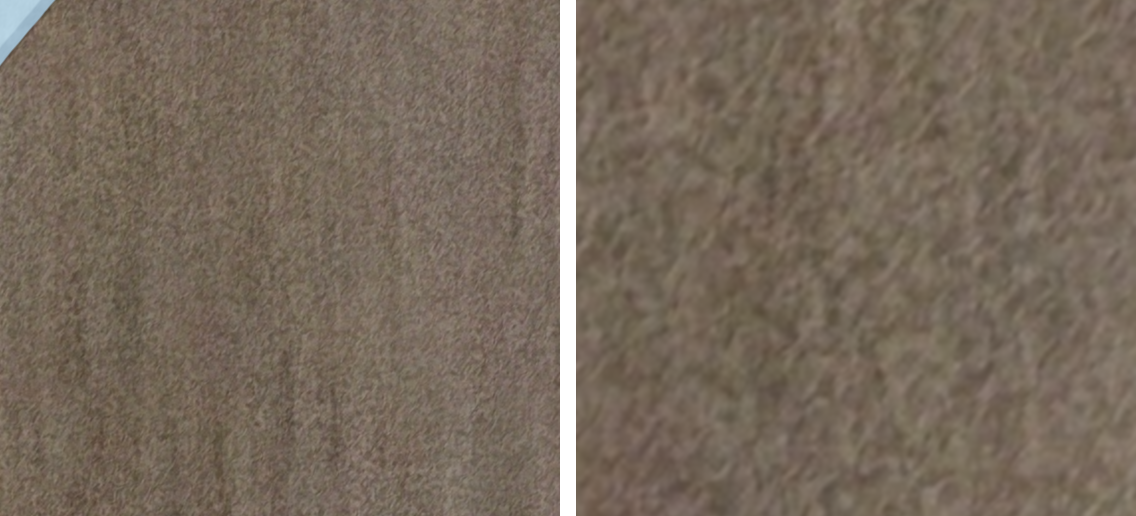
Left: the whole. Right: its middle third, enlarged.
Write a WebGL 2 fragment shader that draws this texture.

```glsl
#version 300 es
precision highp float;
// Brown wood board with vertical grain, diagonal speckle and a pale blue corner.

uniform vec2 u_resolution;
out vec4 fragColor;

float hash(vec2 cell) {
    vec3 q = fract(vec3(cell.xyx) * vec3(0.1031, 0.1030, 0.0973));
    q += dot(q, q.yzx + 33.33);
    return fract((q.x + q.y) * q.z);
}

// Value noise centred on zero, from -0.5 to 0.5
float noise(vec2 p) {
    vec2 cell = floor(p), f = fract(p);
    f = f * f * (3.0 - 2.0 * f);
    float low = mix(hash(cell), hash(cell + vec2(1, 0)), f.x);
    float high = mix(hash(cell + vec2(0, 1)), hash(cell + vec2(1, 1)), f.x);
    return mix(low, high, f.y) - 0.5;
}

// Tone of one column of staves, with soft butt joints along its length
float columnTone(float column, float y) {
    float row = y * 1.6 + hash(vec2(column, 7.0)) * 5.0;
    float joint = smoothstep(0.985, 1.0, fract(row));
    return mix(hash(vec2(column, floor(row) + 20.0)),
               hash(vec2(column, floor(row) + 21.0)), joint) - 0.5;
}

float staveTone(vec2 p) {
    float x = p.x * 17.0 + 0.4;
    float seam = smoothstep(0.88, 1.0, fract(x));
    return mix(columnTone(floor(x), p.y), columnTone(floor(x) + 1.0, p.y), seam);
}

// Short flecks leaning up to the right
float speckle(vec2 p) {
    vec2 leaning = vec2(dot(p, vec2(0.55, 0.835)), dot(p, vec2(0.835, -0.55)));
    leaning += 0.006 * vec2(noise(p * 60.0), noise(p * 60.0 + 31.0));
    return noise(leaning * vec2(115.0, 215.0) + 90.0) * 0.75
         + noise(leaning.yx * vec2(170.0, 130.0) + 340.0) * 0.4
         + noise(p * 260.0 + 170.0) * 0.3;
}

// Long fibres, with darker pores where the streaks run deep
float fibres(vec2 p) {
    float x = p.x + 0.025 * noise(p * vec2(5.0, 3.0)) + 0.006 * noise(p * 90.0);
    float fine = noise(vec2(x * 85.0, p.y * 5.0 + 11.0));
    float wide = noise(vec2(x * 32.0 + 50.0, p.y * 2.0));
    float pore = smoothstep(0.12, 0.42, noise(vec2(x * 60.0 + 200.0, p.y * 7.0)));
    float patches = smoothstep(-0.1, 0.3, noise(p * vec2(6.0, 2.5) + 60.0));
    return 0.038 * fine + 0.035 * wide - 0.05 * pore * patches;
}

void main() {
    vec2 p = gl_FragCoord.xy / u_resolution.y;
    float pixel = 1.0 / u_resolution.y;

    // Brightness of the wood, from broad shading down to flecks
    float fleck = speckle(p);
    float strength = 0.15 + 0.06 * noise(p * vec2(14.0, 9.0) + 25.0);
    float tone = 0.007 + fleck * strength + fibres(p);
    tone += 0.025 * staveTone(p + vec2(0.008 * noise(p * 80.0), 0.0));
    tone += 0.025 * noise(p * vec2(4.0, 2.5) + 5.0);
    tone += 0.018 * smoothstep(0.35, 0.85, p.x);
    tone -= 0.018 * exp(-30.0 * (p.x - 0.25) * (p.x - 0.25));
    vec3 color = vec3(0.457, 0.402, 0.350) + tone;

    // Faint colour blotches: red against green, yellow against blue
    float redness = noise(p * 70.0 + 140.0) + 0.6 * noise(p * vec2(15.0, 8.0) + 80.0);
    float blueness = noise(p * 80.0 + 260.0) + 0.6 * noise(p * vec2(9.0, 6.0) + 120.0);
    color += redness * vec3(0.020, -0.014, 0.008);
    color += blueness * vec3(-0.004, -0.003, 0.032);
    color.b += 0.010 * (smoothstep(0.3, 1.0, p.x) - 0.5);

    // Pale corner sheet with a bluer rim and a thin shadow on the wood
    float sheet = dot(p - vec2(0.0, 0.873), vec2(-0.768, 0.641));
    sheet += 0.003 * noise(p * 25.0);
    color *= 1.0 - 0.22 * smoothstep(-0.008, 0.0, sheet);
    vec3 pale = mix(vec3(0.62, 0.73, 0.80), vec3(0.71, 0.82, 0.88),
                    smoothstep(0.018, 0.024, sheet));
    pale += 0.03 * noise(p * 45.0) + 0.02 * fleck;
    color = mix(color, pale, smoothstep(-1.2 * pixel, 1.2 * pixel, sheet));

    fragColor = vec4(color, 1.0);
}
```
